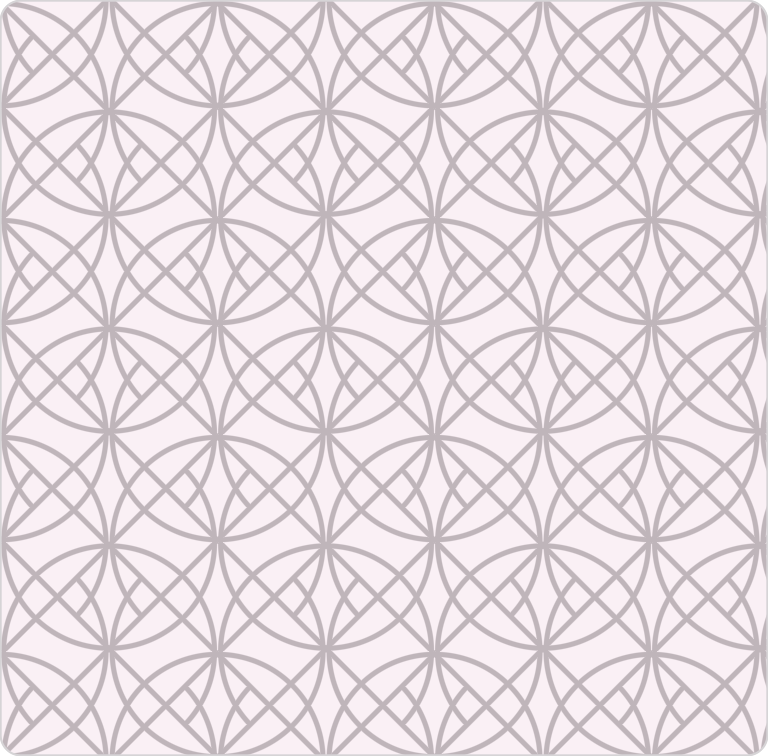
A Shadertoy shader for this pattern:

```glsl
// Lattice of pointed lenses, staggered from row to row, crossed by 45 degree lines.
// Each row is folded about its lens centres, where circle and line distances
// are merged into one stroke; a rounded frame trims the sheet.

float ring(vec2 p, vec2 centre) {
    return abs(length(p - centre) - 0.972);
}

// Distance to the stroke centrelines; one unit is one lattice step
float latticeDistance(vec2 q) {
    float row = floor(q.y);
    vec2 p = abs(vec2(mod(q.x - row + 1.0, 2.0) - 1.0, fract(q.y) - 0.5));

    // Lens: two half circles centred on the row's lower and upper edges
    float lens = min(ring(p, vec2(0.0, 0.5)), ring(p, vec2(0.0, -0.5)));

    // Straight lines through the lens tops and bottoms
    float diagonal = abs(p.y - abs(p.x - 0.477)) * 0.7071;

    // Inner chevrons: arcs of the neighbouring circles, cut at the diagonal
    float cut = (p.x + p.y - 0.477) * 0.7071;
    float chevron = min(ring(p, vec2(1.0, 0.5)),
                        max(ring(p, vec2(1.0, -0.5)), cut));

    return min(lens, min(diagonal, chevron));
}

float roundedBox(vec2 p, vec2 halfSize, float radius) {
    vec2 d = abs(p) - halfSize + radius;
    return length(max(d, 0.0)) + min(max(d.x, d.y), 0.0) - radius;
}

void mainImage(out vec4 fragColor, in vec2 fragCoord) {
    // Canvas height is one unit, with y measured down from the top
    float pixel = 1.0 / iResolution.y;
    vec2 size = iResolution.xy * pixel;
    vec2 p = vec2(fragCoord.x, iResolution.y - fragCoord.y) * pixel;

    // Strokes on the pale ground
    float stepSize = 0.1435;
    float d = latticeDistance((p - vec2(0.0008, 0.0005)) / stepSize) * stepSize;
    float stroke = 1.0 - smoothstep(-0.8 * pixel, 0.8 * pixel, d - 0.0034);
    vec3 colour = mix(vec3(0.98, 0.94, 0.96), vec3(0.75, 0.71, 0.73), stroke);

    // Thin frame with rounded corners, white outside
    float frame = roundedBox(p - 0.5 * size, 0.5 * size - 0.0008, 0.027);
    float rim = 1.0 - smoothstep(0.0, 1.2 * pixel, abs(frame) - 0.0006);
    colour = mix(colour, vec3(1.0), smoothstep(-0.5 * pixel, 0.5 * pixel, frame));
    colour = mix(colour, vec3(0.84, 0.83, 0.84), rim);

    fragColor = vec4(colour, 1.0);
}
```
